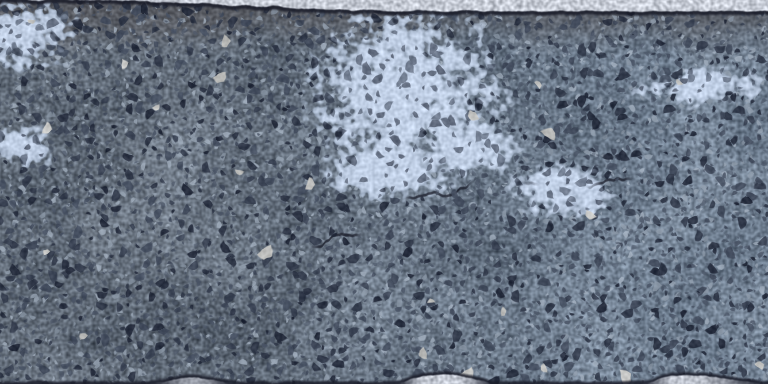
Give the GLSL for this texture, as a Shadertoy shader.

```glsl
// Weathered blue-grey concrete slab: dark and pale aggregate grains, crusts of
// pale lichen, a thin crack and chipped whitewash along the top and bottom.
// Gradient noise gives the mottling, jittered cells the grains, ellipses the crusts.

const vec3 STONE_LEFT   = vec3(0.395, 0.435, 0.485);
const vec3 STONE_RIGHT  = vec3(0.440, 0.500, 0.570);
const vec3 GRAIN_BLACK  = vec3(0.110, 0.135, 0.200);
const vec3 GRAIN_SLATE  = vec3(0.280, 0.320, 0.390);
const vec3 GRAIN_PALE   = vec3(0.600, 0.650, 0.710);
const vec3 PEBBLE       = vec3(0.800, 0.800, 0.790);
const vec3 LICHEN_DIM   = vec3(0.600, 0.660, 0.740);
const vec3 LICHEN_LIGHT = vec3(0.790, 0.850, 0.940);
const vec3 WHITEWASH    = vec3(0.780, 0.800, 0.840);
const vec3 SHADOW       = vec3(0.100, 0.110, 0.160);
const vec3 BROWN_STAIN  = vec3(0.290, 0.280, 0.290);

const float SOFTNESS   = 0.0022; // edge width of grains, in canvas heights
const float FINE_DEPTH = 0.20;   // strength of the small mottling
const float WIDE_DEPTH = 0.09;   // strength of the broad mottling

// Lichen crusts: centre, then radii
const int PATCHES = 7;
const vec4 LICHEN[PATCHES] = vec4[PATCHES](
    vec4(1.05, 0.76, 0.25, 0.22), vec4(1.02, 0.57, 0.18, 0.11),
    vec4(1.22, 0.62, 0.14, 0.09), vec4(1.47, 0.50, 0.14, 0.08),
    vec4(0.06, 0.91, 0.16, 0.09), vec4(0.04, 0.62, 0.09, 0.05),
    vec4(1.82, 0.77, 0.17, 0.05));

vec3 hash3(vec2 p) {
    vec3 q = fract(p.xyx * vec3(0.1031, 0.1030, 0.0973));
    q += dot(q, q.yxz + 33.33);
    return fract((q.xxy + q.yzz) * q.zyx);
}

vec2 gradient(vec2 cell) {
    float angle = 6.2832 * hash3(cell + 57.0).x;
    return vec2(cos(angle), sin(angle));
}

float noise(vec2 p) {
    vec2 i = floor(p), f = p - i;
    vec2 u = f * f * f * (f * (f * 6.0 - 15.0) + 10.0);
    vec2 e = vec2(1.0, 0.0);
    float low  = mix(dot(gradient(i), f), dot(gradient(i + e), f - e), u.x);
    float high = mix(dot(gradient(i + e.yx), f - e.yx),
                     dot(gradient(i + 1.0), f - 1.0), u.x);
    return mix(low, high, u.y);
}

float fbm(vec2 p) {
    float sum = 0.0, amp = 1.0;
    for (int i = 0; i < 4; i++) {
        sum += amp * noise(p);
        p = mat2(1.6, 1.2, -1.2, 1.6) * p + 7.3;
        amp *= 0.55;
    }
    return sum;
}

// Angular grains in jittered cells: x is coverage, y a random shade
vec2 grains(vec2 p, float size, float density, vec2 radii, float seed) {
    vec2 q = p / size, base = floor(q), result = vec2(0.0);
    float edge = max(SOFTNESS, 0.8 / iResolution.y) / size;
    for (int k = 0; k < 9; k++) {
        vec2 cell = base + vec2(k % 3 - 1, k / 3 - 1);
        vec3 place = hash3(cell + seed), look = hash3(cell + seed + 71.7);
        if (place.z > density) continue;
        float angle = 6.2832 * look.x, c = cos(angle), s = sin(angle);
        vec2 d = mat2(c, s, -s, c) * (q - cell - place.xy);
        d *= vec2(0.8, 1.2);
        float facets = max(abs(d.x) + 0.45 * d.y, abs(d.y) + 0.3 * d.x);
        float dist = mix(length(d), facets, 0.6);
        float radius = mix(radii.x, radii.y, look.y * look.y);
        float cover = 1.0 - smoothstep(-edge, edge, dist - radius);
        if (cover > result.x) result = vec2(cover, look.z);
    }
    return result;
}

float lichenField(vec2 p) {
    float field = -1.0;
    for (int i = 0; i < PATCHES; i++)
        field = max(field, 1.0 - length((p - LICHEN[i].xy) / LICHEN[i].zw));
    return field;
}

void mainImage(out vec4 fragColor, in vec2 fragCoord) {
    vec2 p = fragCoord / iResolution.y;
    p.x *= 2.0 * iResolution.y / iResolution.x;
    float wide = fbm(p * 3.5), fine = noise(p * 100.0) + 0.6 * noise(p * 47.0);
    vec2 warped = p + 0.003 * vec2(noise(p * 70.0), noise(p * 70.0 + 19.0));

    // Mottled stone, stained below the top edge
    vec3 color = mix(STONE_LEFT, STONE_RIGHT, smoothstep(0.3, 1.8, p.x + 0.3 * wide));
    color += WIDE_DEPTH * wide + FINE_DEPTH * fine * vec3(0.95, 1.0, 1.05);
    float stain = smoothstep(0.84, 1.0, p.y + 0.06 * wide);
    color = mix(color, BROWN_STAIN + 0.1 * fine, 0.6 * stain);

    // Pale and slate grains
    vec2 pale = grains(warped, 0.023, 0.40, vec2(0.12, 0.34), 11.0);
    color = mix(color, GRAIN_PALE + 0.16 * (pale.y - 0.5), 0.75 * pale.x);
    vec2 slate = grains(warped, 0.018, 0.45, vec2(0.14, 0.38), 37.0);
    color = mix(color, GRAIN_SLATE, slate.x * (0.4 + 0.5 * slate.y));

    // Lichen breaks into flecks toward its rim
    float field = lichenField(p + 0.025 * vec2(wide, fbm(p * 5.0 + 9.0)));
    float crust = 0.7 * field + 0.35 * fbm(p * 14.0) + 0.45 * noise(p * 50.0);
    float lichen = smoothstep(0.02, 0.20, crust) * smoothstep(-0.35, 0.05, field);
    vec3 lichenColor = mix(LICHEN_DIM, LICHEN_LIGHT, smoothstep(0.05, 0.4, crust));
    color = mix(color, lichenColor + 0.12 * fine, 0.92 * lichen);

    // Crack with gaps
    float crackY = mix(0.36, 0.52, smoothstep(0.78, 1.25, p.x)) + 0.035 * fbm(vec2(p.x * 9.0, 4.0));
    float crack = 1.0 - smoothstep(0.001, 0.006, abs(p.y - crackY));
    crack *= smoothstep(0.76, 0.84, p.x) * (1.0 - smoothstep(1.62, 1.72, p.x));
    color = mix(color, SHADOW, 0.75 * crack * smoothstep(-0.2, 0.15, noise(p * 11.0)));

    // Dark grains and scattered pebbles
    vec2 dark = grains(warped, 0.030, 0.72, vec2(0.13, 0.42), 83.0);
    color = mix(color, mix(GRAIN_BLACK, GRAIN_SLATE, dark.y) + 0.06 * fine,
                dark.x * (0.9 - 0.3 * lichen));
    vec2 pebble = grains(warped, 0.17, 0.38, vec2(0.04, 0.11), 129.0);
    color = mix(color, PEBBLE + 0.12 * (pebble.y - 0.7) + 0.08 * fine, 0.95 * pebble.x);

    // Chipped whitewash over a dark joint, top and bottom
    float ragged = 0.005 * fbm(vec2(p.x * 16.0, 2.0));
    float top = p.y - 1.0 + 0.030 * smoothstep(0.15, 1.1, p.x) + ragged;
    float chips = smoothstep(0.0, 0.3, noise(vec2(p.x * 3.2, 8.5)));
    float bottom = 0.024 * chips + ragged - p.y;
    float joint = max(smoothstep(-0.014, -0.004, top), smoothstep(-0.012, -0.002, bottom));
    float paint = max(smoothstep(-0.002, 0.004, top), smoothstep(-0.002, 0.004, bottom) * chips);
    color = mix(color, SHADOW, 0.85 * joint);
    color = mix(color, WHITEWASH + 0.25 * fine, paint);

    fragColor = vec4(clamp(color, 0.0, 1.0), 1.0);
}
```
